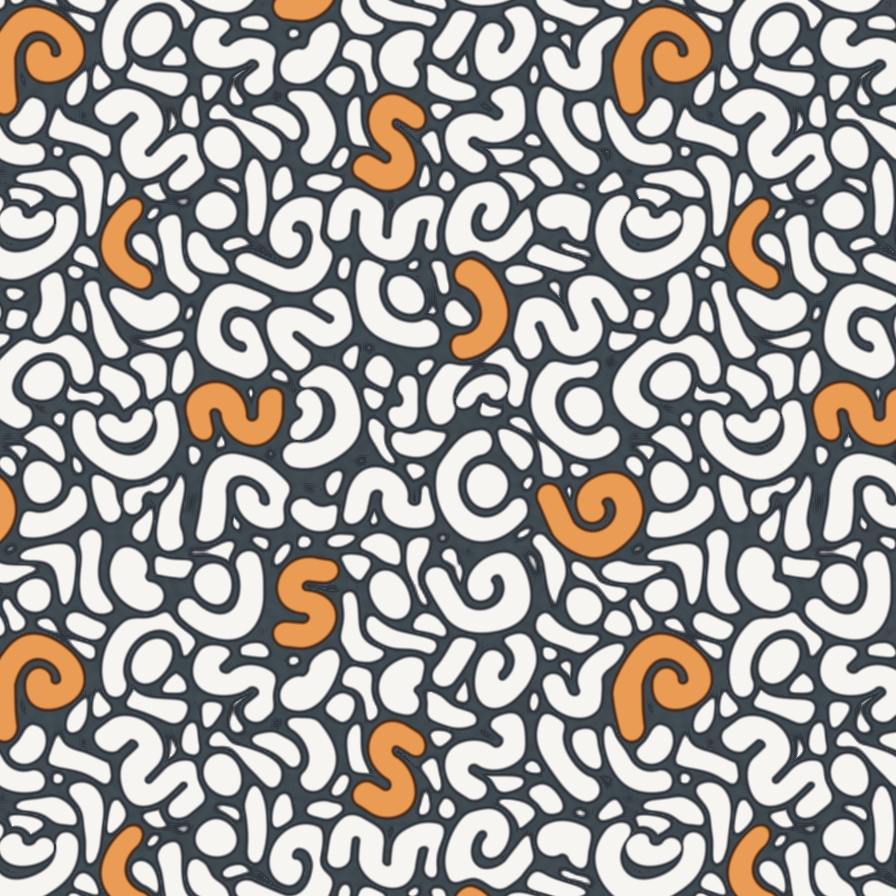
Give the GLSL for this pattern, as a Shadertoy shader.

```glsl
// Repeating tile of packed rounded squiggles, arcs, dots and spirals, white and orange on slate.

const float TAU = 6.2831853;
const float TILE = 7.0;     // cells per repeat; the canvas is ten cells wide
const float STROKE = 0.13;  // half width of a squiggle
const float GAP = 0.085;    // slate kept clear around each squiggle

vec3 hash(vec2 cell) {
    vec3 h = fract(cell.xyx * vec3(0.1031, 0.1030, 0.0973));
    h += dot(h, h.yxz + 33.33);
    return fract((h.xxy + h.yzz) * h.zyx);
}

// Smooth maximum, rounds the corners where one shape trims another
float smoothMax(float a, float b, float k) {
    float h = max(k - abs(a - b), 0.0) / k;
    return max(a, b) + h * h * k * 0.25;
}

float segment(vec2 p, vec2 a, vec2 b) {
    vec2 ab = b - a;
    return length(p - a - ab * clamp(dot(p - a, ab) / dot(ab, ab), 0.0, 1.0));
}

// Arc centred on +y, spanning halfAngle to either side
float arc(vec2 p, float halfAngle, float radius) {
    p.x = abs(p.x);
    vec2 tip = vec2(sin(halfAngle), cos(halfAngle));
    return tip.y * p.x > tip.x * p.y ? length(p - tip * radius) : abs(length(p) - radius);
}

// One half of an S: a half circle with a straight leg
float hook(vec2 p) {
    return min(arc(p - vec2(0.2, 0.0), TAU / 4.0, 0.2),
               segment(p, vec2(0.4, 0.0), vec2(0.4, -0.14)));
}

float spiral(vec2 p) {
    float outer = arc(p, TAU / 4.0, 0.38);
    float inner = arc(vec2(p.x - 0.19, -p.y), TAU / 4.0, 0.19);
    float tail = segment(p, vec2(-0.38, 0.0), vec2(-0.32, -0.42));
    return min(min(outer, inner), tail);
}

// Three bends joined by short straight legs
float ripple(vec2 p) {
    p.x = abs(p.x);
    float crest = arc(p - vec2(0.0, 0.09), TAU / 4.0, 0.18);
    float trough = arc(vec2(p.x - 0.36, -p.y - 0.09), TAU / 4.0, 0.18);
    float legs = segment(vec2(abs(p.x - 0.36), p.y), vec2(0.18, -0.09), vec2(0.18, 0.09));
    return min(min(crest, trough), legs);
}

float motif(vec2 p, int kind, float vary) {
    if (kind == 0) return min(hook(p), hook(-p)) - STROKE;
    if (kind == 1) return spiral(p) - STROKE;
    if (kind == 2) return arc(p + vec2(0.0, 0.25), 0.9 + 0.6 * vary, 0.42) - STROKE;
    if (kind == 3) return ripple(p) - STROKE;
    float ring = arc(p, 1.4 + 0.6 * vary, 0.45) - STROKE;
    if (kind == 4) return min(ring, length(p) - 0.22);
    if (kind == 5) return min(ring, arc(p + vec2(0.0, 0.12), 1.2, 0.19) - 0.11);
    if (kind == 6) return arc(p + vec2(0.0, 0.22), 0.9, 0.25) - 0.18;
    return length(p) - 0.19 - 0.05 * vary;
}

// Wavy parallel strokes, broken into short worms, that fill the spaces
float fillers(vec2 p) {
    vec2 wave = p * TAU / TILE;
    float across = dot(p, vec2(15.0, 12.0)) / TILE + 0.4 * sin(dot(wave, vec2(4.0, -5.0)));
    float along = dot(p, vec2(-5.0, 6.0)) / TILE + floor(across) / 3.0;
    float stroke = abs(fract(across) - 0.5) / 2.95 - STROKE;
    float cut = 0.5 * GAP - abs(fract(along) - 0.5) / 1.12;
    return smoothMax(stroke, cut, 0.16);
}

void mainImage(out vec4 fragColor, in vec2 fragCoord) {
    vec2 p = fragCoord / iResolution.y * 10.0;
    float pixel = 10.0 / iResolution.y;
    float soft = max(0.02, pixel);

    // Hand-drawn wobble that closes on the tile
    vec2 wave = p * TAU / TILE;
    p += 0.05 * sin(wave.yx * 4.0 + vec2(1.0, 2.6) + sin(wave * 3.0));

    float shape = fillers(p), orangeShape = 1.0;

    // White motifs trim the fillers, then orange motifs trim both
    for (int layer = 0; layer < 2; layer++)
    for (int y = -1; y <= 1; y++)
    for (int x = -1; x <= 1; x++) {
        vec2 cell = floor(p) + vec2(x, y);
        vec2 id = mod(cell, TILE);
        bool isOrange = abs(mod(2.0 * id.x + id.y + 0.5, TILE) - 2.5) < 0.1;
        if (isOrange != (layer == 1)) continue;

        vec3 place = hash(id + 31.0);
        vec3 style = hash(id.yx + 83.0);
        vec2 q = p - cell - 0.5 - (place.xy - 0.5) * 0.45;
        float turn = place.z * TAU;
        q = mat2(cos(turn), -sin(turn), sin(turn), cos(turn)) * q;
        if (style.z > 0.5) q.x = -q.x;

        float d = motif(q, int(style.x * (isOrange ? 3.0 : 8.0)), style.y);
        shape = min(smoothMax(shape, GAP - d, 0.13), d);
        if (isOrange) orangeShape = min(orangeShape, d);
    }

    // Even out the slope so that small trimmed pieces keep crisp edges
    float slope = length(vec2(dFdx(shape), dFdy(shape))) / pixel;
    float edge = shape / clamp(slope, 0.3, 1.2);

    // Slate ground with faint mottling and a darker rim around every shape
    float mottle = sin(wave.x * 19.0 + 2.0 * sin(wave.y * 13.0)) * sin(wave.y * 23.0 + 2.0 * sin(wave.x * 11.0));
    vec3 ground = vec3(0.25, 0.29, 0.315) + 0.012 * mottle;
    float nearOrange = step(orangeShape, GAP * 0.5);
    vec3 rim = mix(vec3(0.18, 0.20, 0.23), vec3(0.28, 0.16, 0.10), nearOrange);
    vec3 color = mix(rim, ground, smoothstep(0.015, 0.05, edge));

    vec3 ink = mix(vec3(0.97, 0.96, 0.95), vec3(0.92, 0.61, 0.33), nearOrange);
    color = mix(ink, color, smoothstep(-soft, soft, edge));
    fragColor = vec4(color, 1.0);
}
```
